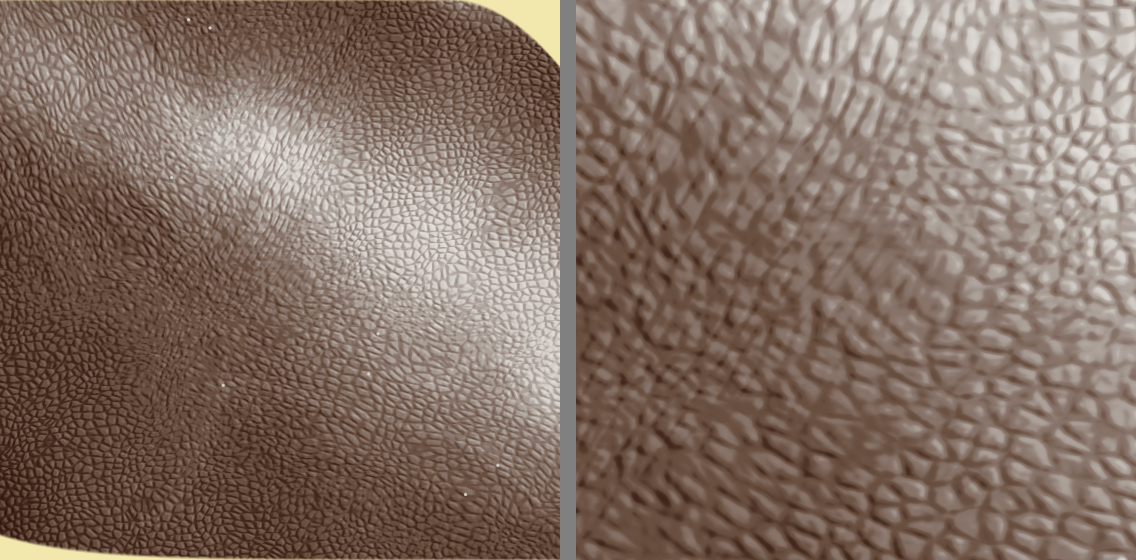
Left, the full canvas; right, a detail of the centre.
A WebGL 1 fragment shader for this texture:

```glsl
precision highp float;
uniform vec2 u_resolution;

const vec3 UMBER = vec3(0.26, 0.155, 0.11);
const vec3 BROWN = vec3(0.41, 0.31, 0.25);
const vec3 TAUPE = vec3(0.53, 0.45, 0.41);
const vec3 GREY = vec3(0.67, 0.63, 0.60);
const vec3 SILVER = vec3(0.83, 0.81, 0.79);
const vec3 CREAM = vec3(0.95, 0.91, 0.68);
const vec2 LIGHT_STEP = vec2(0.0042, 0.0022);
const float GRAIN_CELLS = 80.0;
const float BASE_TONE = 0.19;
const float EMBOSS = 0.25;
const float CREASE_DEPTH = 0.24;
const float WRINKLE_DEPTH = 0.75;
const float EDGE_BLUR = 0.004;

float hash(vec2 p) {
  return fract(sin(dot(p, vec2(127.1, 311.7))) * 43758.5453);
}

vec2 hash2(vec2 p) {
  return vec2(hash(p), hash(p + 57.3));
}

float noise(vec2 p) {
  vec2 i = floor(p), f = fract(p);
  f = f * f * (3.0 - 2.0 * f);
  return mix(mix(hash(i), hash(i + vec2(1, 0)), f.x),
             mix(hash(i + vec2(0, 1)), hash(i + vec2(1, 1)), f.x), f.y);
}

vec2 turn(vec2 p, float angle) {
  float c = cos(angle), s = sin(angle);
  return vec2(c * p.x + s * p.y, c * p.y - s * p.x);
}

// Soft elliptical spot, its long axis turned by angle
float glow(vec2 p, vec2 center, vec2 radii, float angle) {
  vec2 d = turn(p - center, angle) / radii;
  return exp(-dot(d, d));
}

// Pebbles stretched along angle, gathered by longer wrinkles the same way
float grain(vec2 p, float angle, float stretch) {
  vec2 q = turn(p, angle) * GRAIN_CELLS * vec2(1.0 / stretch, 1.0);
  vec2 cell = floor(q);
  float near = 8.0, second = 8.0;
  for (int y = -1; y <= 1; y++) {
    for (int x = -1; x <= 1; x++) {
      vec2 c = cell + vec2(x, y);
      float d = length(c + 0.1 + 0.8 * hash2(c) - q);
      second = min(second, max(near, d));
      near = min(near, d);
    }
  }
  float wrinkle = noise(q * vec2(0.25, 0.55) + 31.0) - 0.5;
  return smoothstep(0.0, 0.6, second - near) + WRINKLE_DEPTH * (stretch - 1.0) * wrinkle;
}

// Thin folds wandering over the lower part
float folds(vec2 p) {
  float n = noise(turn(p, -0.45) * vec2(3.0, 9.0) + 4.0);
  return (1.0 - smoothstep(0.0, 0.05, abs(n - 0.5))) * (1.0 - smoothstep(0.3, 0.5, p.y));
}

float relief(vec2 p) {
  vec2 q = p + 0.022 * vec2(noise(p * 15.0), noise(p * 15.0 + 40.0));
  float steep = glow(p, vec2(0.13, 0.8), vec2(0.2, 0.22), -0.8);
  float falling = glow(p, vec2(0.3, 0.62), vec2(0.22, 0.12), -0.8);
  float rising = glow(p, vec2(0.47, 0.65), vec2(0.26, 0.09), 1.15);
  float lying = glow(p, vec2(0.72, 0.3), vec2(0.38, 0.16), -0.45);
  float even = 0.9 * glow(p, vec2(0.85, 0.65), vec2(0.24, 0.22), 0.0) + 0.12;
  float sum = steep * grain(q, -1.15, 2.1) + falling * grain(q, -0.8, 2.1)
            + rising * grain(q, 1.1, 2.2) + lying * grain(q, -0.4, 1.9)
            + even * grain(q, 0.15, 1.25);
  sum /= steep + falling + rising + lying + even;
  return sum + 0.3 * folds(p) + 0.3 * noise(p * 130.0);
}

float sheen(vec2 p) {
  float t = 0.78 * glow(p, vec2(0.8, 0.57), vec2(0.46, 0.2), -0.4);
  t += 0.33 * glow(p, vec2(0.46, 0.75), vec2(0.14, 0.09), -0.5);
  t += 0.4 * glow(p, vec2(0.14, 0.85), vec2(0.28, 0.12), -0.5);
  t += 0.2 * glow(p, vec2(0.87, 0.26), vec2(0.4, 0.16), -0.4);
  t += 0.3 * glow(p, vec2(1.0, 0.33), vec2(0.08, 0.1), 0.0);
  t += 0.3 * glow(p, vec2(0.82, 1.0), vec2(0.1, 0.03), -0.4);
  t -= 0.12 * glow(p, vec2(0.9, 0.59), vec2(0.06, 0.06), 0.0);
  t -= 0.1 * glow(p, vec2(0.24, 0.62), vec2(0.16, 0.06), -0.6);
  t -= 0.12 * glow(p, vec2(0.0, 0.1), vec2(0.1, 0.12), 0.0);
  return t + 0.12 * (noise(p * 6.0) - 0.5);
}

vec3 leather(float t) {
  vec3 c = mix(UMBER, BROWN, smoothstep(0.0, 0.25, t));
  c = mix(c, TAUPE, smoothstep(0.25, 0.5, t));
  c = mix(c, GREY, smoothstep(0.5, 0.75, t));
  return mix(c, SILVER, smoothstep(0.75, 1.0, t)) + 0.3 * max(t - 1.0, 0.0) + 0.3 * min(t, 0.0);
}

void main() {
  vec2 p = gl_FragCoord.xy / u_resolution;

  // Grain lit from the right over the broad sheen
  float h = relief(p);
  float slope = h - relief(p + LIGHT_STEP);
  float strength = 0.68 + 0.4 * glow(p, vec2(0.35, 0.62), vec2(0.4, 0.28), -0.5);
  float tone = BASE_TONE + sheen(p) + strength * (EMBOSS * slope + CREASE_DEPTH * (h - 0.7));
  vec3 color = leather(tone);

  // Rare dust specks
  vec2 cell = floor(p * 14.0);
  float dust = length(fract(p * 14.0) - 0.2 - 0.6 * hash2(cell + 9.0));
  color = mix(color, SILVER, step(0.96, hash(cell + 3.0)) * (1.0 - smoothstep(0.02, 0.06, dust)));

  // Pale ground beyond the curved edges
  float far = max(p.x - 0.8, 0.0);
  float corner = p.y - 1.0 + 3.0 * far * far;
  float hem = 0.045 * exp(-7.0 * p.x) - p.y;
  float ground = smoothstep(-EDGE_BLUR, EDGE_BLUR, max(corner, hem));
  gl_FragColor = vec4(mix(color, CREAM, ground), 1.0);
}
```
